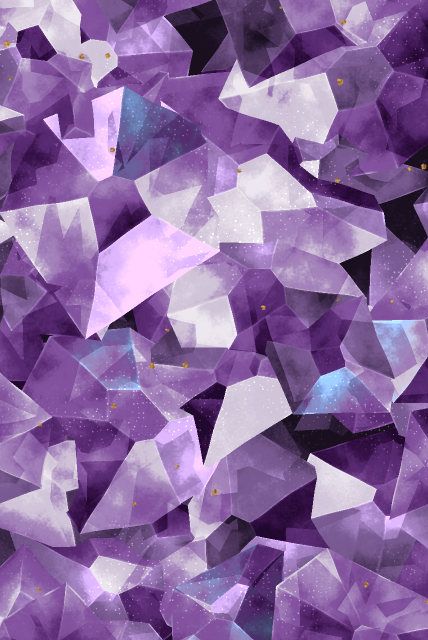
A Shadertoy shader for this texture:

```glsl
#define CELL 0.165
#define SIDES 6
#define SLOPE 0.55
#define FACET_CONTRAST 0.78
#define GHOST_CONTRAST 0.28
#define CLOUD_CONTRAST 0.65
#define WHITE_SHARE 0.05
#define GREY_SHARE 0.28
#define GOLD_SHARE 0.10
#define SAMPLES 2

const float TAU = 6.2832;

struct Facet {
    float height;  // 0 in the gaps between crystals
    float rim;     // distance to the crystal outline
    float ridge;   // distance to the neighbouring facet
    vec2 id;
    vec2 local;    // position relative to the apex, in crystal sizes
};

vec2 hash2(vec2 p) {
    vec3 a = fract(p.xyx * vec3(0.1031, 0.1030, 0.0973));
    a += dot(a, a.yzx + 33.33);
    return fract((a.xx + a.yz) * a.zy);
}

vec2 direction(float angle) { return vec2(cos(angle), sin(angle)); }

float corner(vec2 i, vec2 f, vec2 o) {
    return dot(direction(TAU * hash2(i + o).x), f - o);
}

float gradientNoise(vec2 p) {
    vec2 i = floor(p), f = p - i;
    vec2 u = f * f * f * (f * (f * 6.0 - 15.0) + 10.0);
    return mix(mix(corner(i, f, vec2(0, 0)), corner(i, f, vec2(1, 0)), u.x),
               mix(corner(i, f, vec2(0, 1)), corner(i, f, vec2(1, 1)), u.x), u.y);
}

float fbm(vec2 p) {
    float sum = 0.0, amp = 0.6;
    for (int i = 0; i < 5; i++) {
        sum += amp * gradientNoise(p);
        p = mat2(1.6, 1.2, -1.2, 1.6) * p + 3.7;
        amp *= 0.55;
    }
    return sum;
}

// Topmost facet of overlapping, irregular pyramids
Facet crystals(vec2 p) {
    Facet top = Facet(0.0, 1.0, 1.0, vec2(0), vec2(0));
    vec2 home = floor(p / CELL);
    for (int j = -2; j <= 2; j++)
    for (int i = -2; i <= 2; i++) {
        vec2 id = home + vec2(i, j);
        vec2 rnd = hash2(id + 40.0);
        float size = CELL * mix(0.65, 1.15, rnd.x);
        vec2 q = (p - (id + 0.1 + 0.8 * hash2(id + 17.0)) * CELL) / size;
        if (dot(q, q) > 4.0) continue;

        float first = -9.0, second = -9.0, side = 0.0;
        for (int k = 0; k <= SIDES; k++) {
            float n = float(k);
            vec2 r = hash2(id * 7.0 + n * vec2(3.1, 5.7) + 90.0);
            float d = dot(q, direction(TAU * ((n + 0.6 * r.x) / float(SIDES) + rnd.y)));
            // The last plane cuts the tip off at a slant
            d = k == SIDES ? 0.22 + 0.45 * d : d / mix(0.6, 1.1, r.y);
            if (d > first) { second = first; first = d; side = n; }
            else second = max(second, d);
        }
        float height = 0.1 + hash2(id + 71.0).x + SLOPE * (1.0 - first);
        if (first < 1.0 && height > top.height)
            top = Facet(height, (1.0 - first) * size, (first - second) * size,
                        id * 9.0 + side * vec2(1.0, 3.0) + 200.0, q);
    }
    return top;
}

// Violet ramp from deep shadow to pale quartz
vec3 amethyst(float t) {
    vec3 c = mix(vec3(0.13, 0.03, 0.18), vec3(0.20, 0.06, 0.27), smoothstep(0.0, 0.10, t));
    c = mix(c, vec3(0.34, 0.16, 0.44), smoothstep(0.08, 0.25, t));
    c = mix(c, vec3(0.51, 0.32, 0.62), smoothstep(0.25, 0.50, t));
    c = mix(c, vec3(0.64, 0.51, 0.73), smoothstep(0.52, 0.75, t));
    c = mix(c, vec3(0.82, 0.77, 0.85), smoothstep(0.75, 0.92, t));
    return mix(c, vec3(0.93, 0.91, 0.94), smoothstep(0.95, 1.15, t));
}

// Sparse round grains, one at most per grid cell
float grains(vec2 p, float pitch, float radius, float share) {
    vec2 id = floor(p / pitch);
    vec2 q = p - (id + 0.2 + 0.6 * hash2(id + 5.0)) * pitch;
    vec2 rnd = hash2(id + 300.0);
    float r = radius * mix(0.5, 1.0, rnd.y);
    return step(rnd.x, share) * smoothstep(r, 0.5 * r, length(q));
}

vec3 shade(vec2 p) {
    vec2 bent = p + 0.004 * vec2(gradientNoise(p * 14.0), gradientNoise(p * 14.0 + 50.0));
    Facet f = crystals(bent);
    Facet ghost = crystals(bent * 1.35 + 5.3);
    vec2 rnd = hash2(f.id);
    float inner = hash2(ghost.id).x - 0.5;
    float cloud = fbm(p * 8.0 + rnd * 20.0);
    float grit = gradientNoise(p * 260.0);

    // Facet tone, inner reflections and veils
    float sweep = dot(direction(TAU * hash2(f.id + 3.0).x), f.local);
    float tone = 0.56 + FACET_CONTRAST * (rnd.x - 0.5) + GHOST_CONTRAST * inner
               + 0.22 * sweep + CLOUD_CONTRAST * cloud;
    tone *= mix(0.45, 1.0, smoothstep(0.1, 0.75, f.height));
    if (f.height <= 0.0) tone = 0.12 + 0.35 * inner + 0.3 * cloud;

    // Mirror-bright faces
    float white = step(1.0 - WHITE_SHARE, rnd.y) * step(0.01, f.height);
    tone = mix(tone, 1.02 + 0.25 * cloud, white);

    // Worn rims, ridges and surface grit
    float worn = smoothstep(-0.1, 0.35, gradientNoise(p * 22.0 + 9.0));
    tone += 0.28 * worn * smoothstep(0.004, 0.001, f.rim);
    tone += 0.10 * smoothstep(0.003, 0.0005, f.ridge) + 0.05 * grit;
    vec3 color = amethyst(tone);

    // Smoky and bluish faces
    float luma = dot(color, vec3(0.30, 0.59, 0.11));
    color = mix(color, luma * vec3(1.12, 0.88, 1.34), 0.75 * step(rnd.y, GREY_SHARE));
    float blue = step(abs(rnd.y - 0.5), 0.012) * smoothstep(-0.2, 0.3, cloud);
    color = mix(color, luma * vec3(0.75, 1.05, 1.45), 0.8 * blue);

    // Pale dust and gold flecks
    float dusty = smoothstep(-0.1, 0.4, gradientNoise(p * 7.0 + 31.0));
    color += 0.28 * dusty * grains(p, 0.007, 0.0018, 0.35);
    vec2 ragged = p + 0.003 * vec2(grit, gradientNoise(p * 260.0 + 70.0));
    vec3 gold = mix(vec3(0.50, 0.32, 0.14), vec3(0.88, 0.70, 0.36), 0.5 + grit);
    return mix(color, gold, grains(ragged, 0.05, 0.0065, GOLD_SHARE));
}

void mainImage(out vec4 fragColor, in vec2 fragCoord) {
    vec3 sum = vec3(0);
    for (int y = 0; y < SAMPLES; y++)
    for (int x = 0; x < SAMPLES; x++) {
        vec2 offset = (vec2(x, y) + 0.5) / float(SAMPLES) - 0.5;
        sum += shade((fragCoord + offset) / iResolution.y + 2.0);
    }
    fragColor = vec4(clamp(sum / float(SAMPLES * SAMPLES), 0.0, 1.0), 1.0);
}
```
